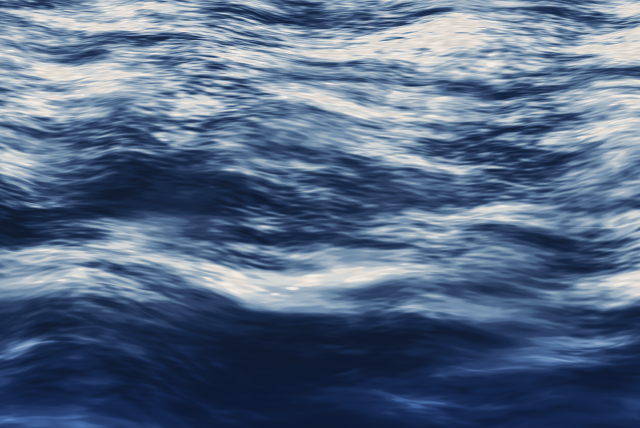
A Shadertoy shader for this texture:

```glsl
// Rippled sea seen at a slant: layers of stretched gradient noise, squeezed
// towards a far horizon, are summed into a light level. The level is spread
// evenly over 0..1 and coloured by a ramp from navy troughs to pale sky glare.

const float HORIZON = 2.1;         // height of the vanishing line
const float DEPTH_STRETCH = 1.9;
const float WARP = 0.018;          // bending of the wave fronts
const float CONTRAST = 1.9;
const float EXPOSURE = 0.0;
const vec2 SWELL_FREQ  = vec2(2.8, 10.0);
const vec2 WAVE_FREQ   = vec2(5.5, 28.0);
const vec2 RIPPLE_FREQ = vec2(12.0, 70.0);
const vec2 FINE_FREQ   = vec2(30.0, 165.0);

const vec3 NAVY  = vec3(0.09, 0.16, 0.28);
const vec3 INDIGO = vec3(0.18, 0.26, 0.40);
const vec3 STEEL = vec3(0.30, 0.41, 0.55);
const vec3 SLATE = vec3(0.45, 0.56, 0.67);
const vec3 MIST  = vec3(0.62, 0.69, 0.75);
const vec3 GLARE = vec3(0.83, 0.84, 0.84);
const vec3 CREAM = vec3(0.89, 0.86, 0.83);
const vec3 DEEP_TINT = vec3(0.84, 0.96, 1.14);

// Unit gradient for a lattice cell, from an integer hash
vec2 cellGradient(vec2 cell) {
    uvec2 k = uvec2(ivec2(cell) + 32768);
    uint h = k.x * 1597334677u ^ k.y * 3812015801u;
    h = (h ^ (h >> 15)) * 2246822519u;
    h ^= h >> 13;
    float angle = float(h & 65535u) * 6.2832 / 65536.0;
    return vec2(cos(angle), sin(angle));
}

// Gradient noise scaled to a spread of about one
float noise(vec2 p) {
    vec2 i = floor(p), f = p - i;
    vec2 w = f * f * f * (f * (f * 6.0 - 15.0) + 10.0);
    vec2 e = vec2(1.0, 0.0);
    float low = mix(dot(cellGradient(i), f),
                    dot(cellGradient(i + e), f - e), w.x);
    float high = mix(dot(cellGradient(i + e.yx), f - e.yx),
                     dot(cellGradient(i + 1.0), f - 1.0), w.x);
    return 3.4 * mix(low, high, w.y);
}

float bump(float x, float width) {
    return exp(-x * x / (width * width));
}

// Sideways sag of the bright band, shared by the fronts near it
float bandSag(float x) {
    return -0.045 * cos(8.5 * (x - 0.66));
}

// Broad light: dark foreground, bright bent band, dark hollow, pale distance
float broadLight(vec2 p) {
    float light = mix(-1.1, 0.75, smoothstep(0.0, 0.92, p.y));
    light += 1.25 * bump(p.y - 0.37 - bandSag(p.x), 0.07);
    light -= 1.1 * bump(length((p - vec2(0.35, 0.56)) * vec2(0.3, 1.0)), 0.13);
    light += 0.55 * bump(length((p - vec2(0.80, 0.79)) * vec2(0.35, 1.0)), 0.09);
    light += 0.6 * bump(length((p - vec2(1.32, 0.16)) * vec2(0.6, 1.0)), 0.1);
    return light + EXPOSURE;
}

vec3 ramp(float u) {
    vec3 c = NAVY * mix(0.65, 1.0, smoothstep(0.0, 0.13, u));
    c = mix(c, INDIGO, smoothstep(0.12, 0.36, u));
    c = mix(c, STEEL, smoothstep(0.36, 0.56, u));
    c = mix(c, SLATE, smoothstep(0.56, 0.72, u));
    c = mix(c, MIST, smoothstep(0.72, 0.845, u));
    return mix(c, GLARE, smoothstep(0.845, 0.95, u));
}

vec3 sea(vec2 p) {
    // Bend the fronts gently, then lay them on the slanted plane
    vec2 bent = p;
    bent.y += WARP * noise(p * vec2(2.1, 2.6) + 7.3);
    bent.y += WARP * 0.3 * noise(p * vec2(5.0, 8.0) + 31.0);
    bent.y -= 0.75 * bandSag(p.x) * bump(p.y - 0.3, 0.2);
    float depth = 1.0 / (HORIZON - bent.y);
    vec2 q = vec2((bent.x - 0.75) * depth, DEPTH_STRETCH * depth);
    q.y += 0.07 * q.x - 0.1 * q.x * q.x;

    // Wave layers from broad to fine; fine ones cross at opposite slants
    float swell = noise(q * SWELL_FREQ + 3.7);
    float wave = noise(q * WAVE_FREQ + vec2(0.2 * swell, 11.0));
    float crest = 0.9 - 1.5 * abs(noise(q * WAVE_FREQ * 1.4 + 47.0));
    vec2 slantUp = vec2(q.x, q.y - 0.10 * q.x);
    vec2 slantDown = vec2(q.x, q.y + 0.09 * q.x);
    float ripple = noise(slantUp * RIPPLE_FREQ + vec2(0.2 * wave, 19.0));
    float cross = noise(slantDown * RIPPLE_FREQ * 1.4 + 83.0);
    float fine = noise(slantDown * FINE_FREQ + vec2(0.3 * ripple, 5.0));
    float hair = noise(slantUp * FINE_FREQ * 1.3 + 137.0);

    // Thin pale filaments, long and sparse, on the raised faces
    float thread = noise(q * RIPPLE_FREQ * vec2(0.55, 0.75) + 211.0);
    float filament = bump(thread, 0.16) * smoothstep(0.1, 1.1, wave + 0.4 * swell);

    // Foreground is softened, and ripples gather in patches
    float sharpness = mix(0.4, 1.0, smoothstep(0.0, 0.42, p.y));
    float gathered = clamp(0.8 + 0.4 * noise(p * vec2(3.0, 5.0) + 61.0), 0.3, 1.5);
    float body = broadLight(p) + 0.5 * swell + 0.5 * wave + 0.26 * crest;
    float detail = 0.25 * ripple + 0.24 * cross + 0.27 * fine + 0.24 * hair;
    float light = body + sharpness * gathered * (detail + 0.55 * filament);

    float u = 1.0 / (1.0 + exp(-CONTRAST * light));
    vec3 color = ramp(u);

    // Sky glare lies in flat patches with crisp ragged edges
    float edge = body + 0.2 * cross + 0.2 * fine + 0.15 * hair;
    float glint = smoothstep(1.4, 1.55, edge);
    vec3 glare = CREAM * (1.0 + 0.04 * hair + 0.04 * fine);
    color = mix(color, glare, 0.85 * glint * sharpness);

    // Foreground turns a more saturated blue
    float near = 1.0 - smoothstep(0.0, 0.35, p.y);
    return color * mix(vec3(1.0), DEEP_TINT, near);
}

void mainImage(out vec4 fragColor, in vec2 fragCoord) {
    // Four samples per pixel smooth the finest ripples
    vec3 sum = vec3(0.0);
    for (int s = 0; s < 4; s++) {
        vec2 offset = vec2(s & 1, s >> 1) * 0.5 - 0.25;
        sum += sea((fragCoord + offset) / iResolution.y);
    }
    fragColor = vec4(sum * 0.25, 1.0);
}
```
